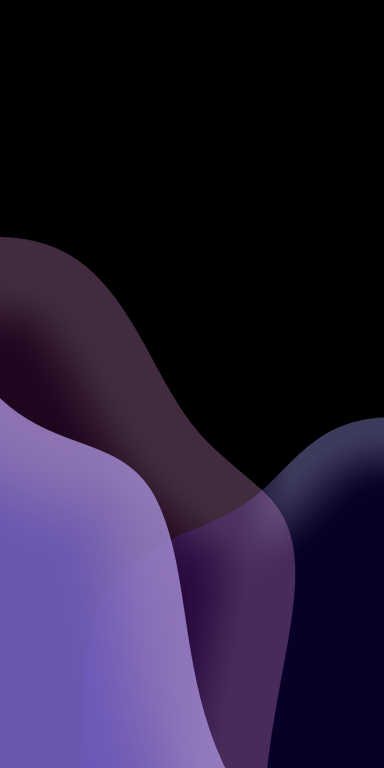
Give the GLSL for this background, as a WebGL 1 fragment shader.

```glsl
precision highp float;
// Three translucent hills overlap on black: navy, maroon and lavender.
// Each outline is a chain of cubic curves; the signed distance to it gives
// a smooth edge and a pale rim that fades into a deeper core.

uniform vec2 u_resolution;

const vec3 NAVY_RIM = vec3(0.24, 0.23, 0.36);
const vec3 NAVY_CORE = vec3(0.03, 0.00, 0.15);
const vec3 MAROON_RIM = vec3(0.255, 0.17, 0.245);
const vec3 MAROON_CORE = vec3(0.12, 0.025, 0.12);
const vec3 LAVENDER_RIM = vec3(0.655, 0.555, 0.84);
const vec3 LAVENDER_CORE = vec3(0.49, 0.42, 0.83);

// Distances from the outline where each rim starts and ends its fade
const vec2 NAVY_FADE = vec2(0.02, 0.20);
const vec2 MAROON_FADE = vec2(0.10, 0.31);
const vec2 LAVENDER_FADE = vec2(0.02, 0.32);

const vec2 NAVY_RIM_SPAN = vec2(0.60, 0.78); // rim strengthens to the right
const float NAVY_RIM_MIN = 0.15;
const float MAROON_TRANSMISSION = 0.75;
const float LAVENDER_OPACITY = 0.80;
const int CURVE_STEPS = 20;

vec2 cubic(vec2 a, vec2 b, vec2 c, vec2 d, float t) {
  float s = 1.0 - t;
  return s * s * s * a + 3.0 * s * t * (s * b + t * c) + t * t * t * d;
}

// outline.x: least squared distance; outline.y: sign, flipped per crossing
// of an upward ray, so that points beneath the outline become positive
void addCurve(inout vec2 outline, vec2 p, vec2 a, vec2 b, vec2 c, vec2 d) {
  vec2 start = a;
  for (int i = 1; i <= CURVE_STEPS; i++) {
    vec2 end = cubic(a, b, c, d, float(i) / float(CURVE_STEPS));
    vec2 edge = end - start;
    vec2 rel = p - start;
    vec2 gap = rel - edge * clamp(dot(rel, edge) / dot(edge, edge), 0.0, 1.0);
    outline.x = min(outline.x, dot(gap, gap));
    if ((start.x <= p.x) != (end.x <= p.x)) {
      float crossing = start.y + edge.y * rel.x / edge.x;
      if (crossing > p.y) outline.y = -outline.y;
    }
    start = end;
  }
}

float signedDepth(vec2 outline) {
  return outline.y * sqrt(outline.x);
}

float navyDepth(vec2 p) {
  vec2 o = vec2(100.0, -1.0);
  addCurve(o, p, vec2(0.229, -0.083), vec2(0.214, 0.333),
                 vec2(0.182, 0.464), vec2(0.469, 0.607));
  addCurve(o, p, vec2(0.469, 0.607), vec2(0.586, 0.654),
                 vec2(0.638, 0.677), vec2(0.716, 0.755));
  addCurve(o, p, vec2(0.716, 0.755), vec2(0.807, 0.849),
                 vec2(0.872, 0.914), vec2(1.029, 0.914));
  return signedDepth(o);
}

float maroonDepth(vec2 p) {
  vec2 o = vec2(100.0, -1.0);
  addCurve(o, p, vec2(-0.026, 1.383), vec2(0.195, 1.388),
                 vec2(0.286, 1.271), vec2(0.391, 1.076));
  addCurve(o, p, vec2(0.391, 1.076), vec2(0.508, 0.854),
                 vec2(0.534, 0.854), vec2(0.682, 0.724));
  addCurve(o, p, vec2(0.682, 0.724), vec2(0.859, 0.568),
                 vec2(0.716, 0.307), vec2(0.688, -0.083));
  return signedDepth(o);
}

float lavenderDepth(vec2 p) {
  vec2 o = vec2(100.0, -1.0);
  addCurve(o, p, vec2(-0.026, 0.990), vec2(0.130, 0.815),
                 vec2(0.313, 0.875), vec2(0.404, 0.706));
  addCurve(o, p, vec2(0.404, 0.706), vec2(0.508, 0.503),
                 vec2(0.456, 0.203), vec2(0.625, -0.070));
  return signedDepth(o);
}

void main() {
  // Canvas units: one across, two up
  vec2 p = gl_FragCoord.xy / u_resolution * vec2(1.0, 2.0);
  float pixel = max(1.0 / u_resolution.x, 2.0 / u_resolution.y);

  float navy = navyDepth(p);
  float maroon = maroonDepth(p);
  float lavender = lavenderDepth(p);

  // Coverage of navy, maroon and lavender with smooth edges
  vec3 cover = clamp(vec3(navy, maroon, lavender) / pixel + 0.5, 0.0, 1.0);

  // Rim-to-core shading of each hill
  float navyRim = 1.0 - smoothstep(NAVY_FADE.x, NAVY_FADE.y, navy);
  navyRim *= mix(NAVY_RIM_MIN, 1.0,
                 smoothstep(NAVY_RIM_SPAN.x, NAVY_RIM_SPAN.y, p.x));
  vec3 navyColor = mix(NAVY_CORE, NAVY_RIM, navyRim);
  vec3 maroonColor = mix(MAROON_RIM, MAROON_CORE,
                         smoothstep(MAROON_FADE.x, MAROON_FADE.y, maroon));
  vec3 lavenderColor = mix(LAVENDER_RIM, LAVENDER_CORE,
                           smoothstep(LAVENDER_FADE.x, LAVENDER_FADE.y, lavender));

  // Layers from back to front
  vec3 color = navyColor * cover.x;
  color = mix(color, color * MAROON_TRANSMISSION + maroonColor, cover.y);
  color = mix(color, lavenderColor, LAVENDER_OPACITY * cover.z);
  gl_FragColor = vec4(color, 1.0);
}
```
